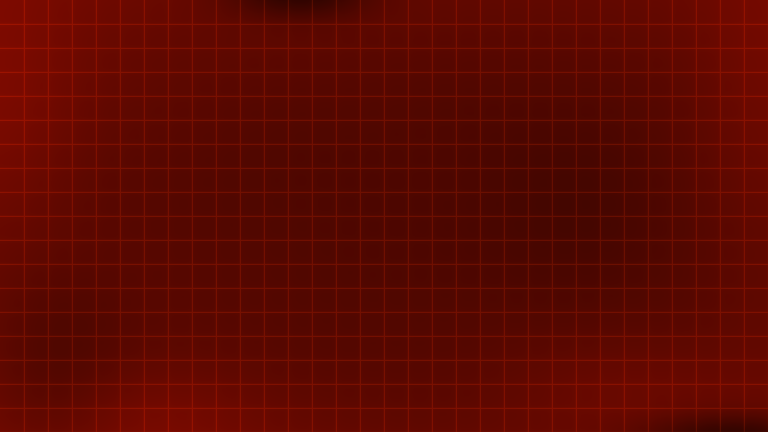
Give the GLSL for this background, as a WebGL 1 fragment shader.

```glsl
precision highp float;
uniform vec2 u_resolution;

#define GRID vec2(32.0, 18.0)
#define LINE_WIDTH 0.05
#define LINE_OFFSET 0.015
#define LINE_GLOW vec3(0.135, 0.035, 0.0)
#define HALO_GAIN 0.12
#define HALO_WIDTH 0.09
#define RED_TINT vec3(1.0, 0.082, 0.0)
#define CENTRE_SHADE 0.298
#define EDGE_GAIN 0.105
#define MOTTLE 0.005

// Soft elliptical spot, 1 at its centre
float spot(vec2 p, vec2 centre, vec2 radius) {
  vec2 d = (p - centre) / radius;
  return exp(-dot(d, d));
}

// Layered sines for slow, uneven light
float unevenness(vec2 p) {
  float sum = 0.0;
  float amp = 1.0;
  for (int i = 0; i < 3; i++) {
    sum += amp * sin(p.x * 7.0 + 1.7 * sin(p.y * 5.0)) * cos(p.y * 6.0 + p.x);
    p = mat2(1.2, 0.9, -0.9, 1.2) * p + 1.3;
    amp *= 0.5;
  }
  return sum;
}

// Red level: dark middle, lit rim, a few glows and shadows
float backdrop(vec2 p) {
  vec2 rim = (p - vec2(0.58, 0.5)) * vec2(1.6, 1.7);
  float shade = CENTRE_SHADE + EDGE_GAIN * dot(rim, rim);
  shade += 0.07 * spot(p, vec2(0.0, 0.75), vec2(0.10, 0.30));
  shade += 0.06 * spot(p, vec2(0.20, 0.02), vec2(0.15, 0.13));
  shade += 0.05 * spot(p, vec2(0.80, 0.10), vec2(0.15, 0.13));
  shade += 0.06 * spot(p, vec2(1.0, 0.75), vec2(0.10, 0.40));
  shade -= 0.10 * spot(p, vec2(0.07, 0.12), vec2(0.10, 0.24));
  shade -= 0.04 * spot(p, vec2(0.76, 0.55), vec2(0.14, 0.22));
  shade -= 0.22 * spot(p, vec2(0.39, 1.02), vec2(0.09, 0.06));
  shade -= 0.26 * spot(p, vec2(0.96, -0.02), vec2(0.12, 0.06));
  return max(shade + MOTTLE * unevenness(p), 0.04);
}

// Pixel coverage of the inner grid lines plus a faint halo, in cell units
float gridLines(vec2 cell, vec2 pixel) {
  vec2 d = abs(fract(cell - LINE_OFFSET + 0.5) - 0.5);
  vec2 cover = (0.5 * (LINE_WIDTH + pixel) - d) / pixel;
  cover = clamp(cover, vec2(0.0), min(vec2(1.0), LINE_WIDTH / pixel));
  cover = max(cover, HALO_GAIN * exp(-d / HALO_WIDTH));
  cover *= step(vec2(0.5), cell);
  return 1.0 - (1.0 - cover.x) * (1.0 - cover.y);
}

void main() {
  vec2 p = gl_FragCoord.xy / u_resolution;
  vec2 cell = vec2(p.x, 1.0 - p.y) * GRID;
  vec3 color = RED_TINT * backdrop(p);
  color += LINE_GLOW * gridLines(cell, GRID / u_resolution);
  gl_FragColor = vec4(color, 1.0);
}
```
